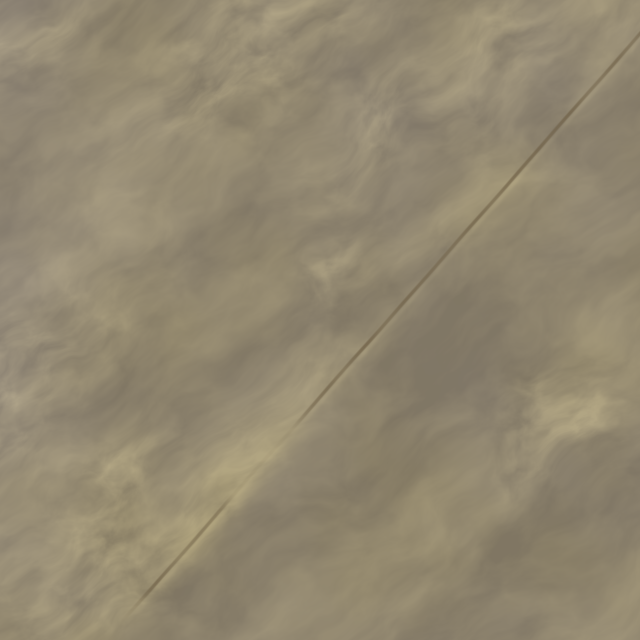
Write a Shadertoy shader that draws this texture.

```glsl
const vec3 SHADE = vec3(0.497, 0.459, 0.383);
const vec3 SAND = vec3(0.685, 0.637, 0.505);
const vec3 CREASE_DARK = vec3(0.42, 0.36, 0.26);
const vec3 COOL_SHIFT = vec3(0.0, 0.003, 0.036);

const float BASE_LEVEL = 0.33;
const float CLOUD_CONTRAST = 0.80;
const float STREAK_CONTRAST = 0.36;
const float GRAIN_CONTRAST = 0.17;
const float STREAK_ANGLE = 0.64;
const float STREAK_STRETCH = 2.1;

const vec2 CREASE_START = vec2(0.169, 0.004);
const vec2 CREASE_DIR = vec2(0.661, 0.750);
const float CREASE_HALF_WIDTH = 0.0008;
const float CREASE_SOFTNESS = 0.0036;
const float CREASE_STRENGTH = 0.60;
const float GLOW_STRENGTH = 0.46;

// Pale patches: centre, size, strength
const int PATCH_COUNT = 9;
const vec4 PATCHES[PATCH_COUNT] = vec4[](
    vec4(0.38, 0.90, 0.15, 0.40), vec4(0.53, 0.58, 0.060, 0.36),
    vec4(0.87, 0.34, 0.10, 0.38), vec4(0.05, 0.95, 0.10, 0.34),
    vec4(0.22, 0.27, 0.09, 0.26), vec4(0.78, 0.92, 0.14, 0.28),
    vec4(0.02, 0.42, 0.15, 0.38), vec4(0.11, 0.10, 0.14, 0.30),
    vec4(0.57, 0.79, 0.09, 0.24));

vec2 randomGradient(vec2 cell) {
    vec3 q = fract(vec3(cell.xyx) * vec3(0.1031, 0.1030, 0.0973));
    q += dot(q, q.yzx + 33.33);
    float angle = 6.2832 * fract((q.x + q.y) * q.z);
    return vec2(cos(angle), sin(angle));
}

float gradientNoise(vec2 p) {
    vec2 cell = floor(p), f = fract(p);
    vec2 u = f * f * f * (f * (f * 6.0 - 15.0) + 10.0);
    vec2 e = vec2(1.0, 0.0);
    float a = dot(randomGradient(cell), f);
    float b = dot(randomGradient(cell + e.xy), f - e.xy);
    float c = dot(randomGradient(cell + e.yx), f - e.yx);
    float d = dot(randomGradient(cell + e.xx), f - e.xx);
    return mix(mix(a, b, u.x), mix(c, d, u.x), u.y);
}

float fbm(vec2 p) {
    float sum = 0.0, amplitude = 0.6;
    for (int i = 0; i < 4; i++) {
        sum += amplitude * gradientNoise(p);
        p = mat2(1.96, 0.28, -0.28, 1.96) * p + 17.3;
        amplitude *= 0.5;
    }
    return sum;
}

// Rotates to the streak direction and squeezes across it
vec2 toStreak(vec2 p) {
    float c = cos(STREAK_ANGLE), s = sin(STREAK_ANGLE);
    return vec2(c * p.x + s * p.y, (c * p.y - s * p.x) * STREAK_STRETCH);
}

float bell(float x) {
    return exp(-x * x);
}

void mainImage(out vec4 fragColor, in vec2 fragCoord) {
    vec2 uv = fragCoord / iResolution.y;
    vec2 streak = toStreak(uv);
    vec2 warp = vec2(fbm(uv * 5.0 + 3.1), fbm(uv * 5.0 + 41.7));

    // Soft clouds, brushed streaks and a fine grain
    float clouds = fbm(streak * 3.0 + warp * 0.5 + 8.0);
    float streaks = fbm(streak * 10.0 + warp * 1.1 + 60.0);
    float grain = fbm(streak * 26.0 + warp * 3.0 + 90.0);
    float level = BASE_LEVEL + CLOUD_CONTRAST * clouds;

    // Pale patches broken up by the streaks
    float pale = 0.0;
    for (int i = 0; i < PATCH_COUNT; i++) {
        vec2 offset = toStreak(uv - PATCHES[i].xy + warp * 0.12);
        pale += PATCHES[i].w * bell(length(offset) / (PATCHES[i].z * 1.25));
    }
    level += pale * clamp(0.85 + 1.6 * streaks + 0.7 * grain, 0.0, 1.5);
    level += (STREAK_CONTRAST * streaks + GRAIN_CONTRAST * grain) * (0.75 + 0.9 * pale);

    // Position along the crease, and signed distance to its upper left
    vec2 fromStart = uv - CREASE_START;
    float along = dot(fromStart, CREASE_DIR);
    float across = dot(fromStart, vec2(-CREASE_DIR.y, CREASE_DIR.x));
    across += 0.0012 * gradientNoise(vec2(along * 9.0, 2.5));

    // Sandy glow, sharper on the lower right, with a shaded flank
    float glowAcross = across + 0.03 * warp.x;
    float glowWidth = glowAcross > 0.0 ? 0.065 : 0.024;
    float glowAlong = 0.20 + bell((along - 0.30) / 0.22);
    float glow = bell(glowAcross / glowWidth) * glowAlong;
    level += GLOW_STRENGTH * glow * (0.85 + 0.9 * streaks + 0.5 * grain);
    level -= 0.14 * bell((across + 0.11) / 0.08) * smoothstep(0.95, 0.3, along);

    // Crease line, interrupted where the sand covers it
    float gap = smoothstep(0.25, 0.30, along) * smoothstep(0.49, 0.43, along);
    float visible = (1.0 - 0.88 * gap) * smoothstep(0.02, 0.12, along);
    visible *= 0.88 + 0.6 * gradientNoise(vec2(along * 14.0, 9.2));
    float line = 1.0 - smoothstep(CREASE_HALF_WIDTH,
        CREASE_HALF_WIDTH + CREASE_SOFTNESS, abs(across));
    level += 0.20 * bell((across + 0.006) / 0.004) * visible;

    // Colour, greyer toward the left and in drifting areas
    level = clamp(level, 0.03, 1.05);
    vec3 colour = mix(SHADE, SAND, level);
    float cool = 0.22 + 1.3 * fbm(uv * 3.0 + 25.0);
    cool += 0.7 * smoothstep(0.3, 0.0, uv.x) * smoothstep(0.15, 0.4, uv.y);
    cool -= 0.5 * glow;
    colour += COOL_SHIFT * clamp(cool, -0.5, 1.0);
    colour = mix(colour, CREASE_DARK, CREASE_STRENGTH * line * visible);
    fragColor = vec4(colour, 1.0);
}
```
